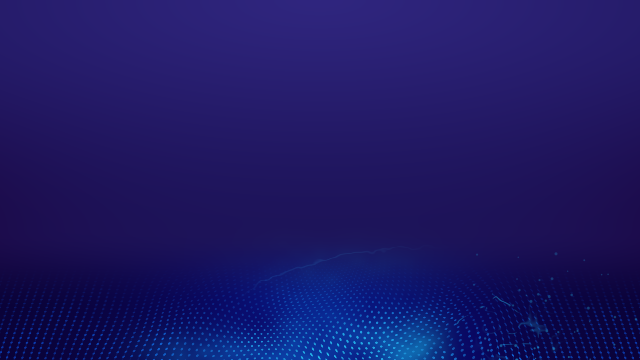
A Shadertoy shader for this background:

```glsl
// A violet-blue backdrop, lit softly from the top centre, above a dark wavy floor of glowing dots.
// The floor is a fine dot lattice bent by sines, drawn out to threads at both sides; blue glows,
// thin ridges and hashed sparks lie over it. Lengths are in canvas heights or canvas fractions.

#define DOT_PITCH 0.0215
#define DOT_RADIUS 0.0033
#define DOT_GAIN 1.15
#define THREAD_GAIN 0.30
#define DEPTH 1.5
#define WAVE_HEIGHT 0.020
#define FLOOR_TOP 0.36
#define GLOW_GAIN 1.15
#define RIDGE_GAIN 0.07
#define CREST_GAIN 0.45
#define SPARK_COUNT 44

const vec3 LIGHT_VIOLET = vec3(0.192, 0.154, 0.510);
const vec3 DEEP_VIOLET = vec3(0.114, 0.075, 0.350);
const vec3 FLOOR_BLUE = vec3(0.030, 0.040, 0.470);
const vec3 FLOOR_DARK = vec3(0.040, 0.008, 0.215);
const vec3 DOT_BLUE = vec3(0.04, 0.28, 0.80);
const vec3 DOT_CYAN = vec3(0.14, 0.70, 0.90);

float hash(float n) {
    n = fract(n * 0.1031);
    n *= n + 33.33;
    n *= n + n;
    return fract(n);
}

float noise(vec2 p) {
    vec2 cell = floor(p), f = fract(p);
    f = f * f * (3.0 - 2.0 * f);
    float n = cell.x + cell.y * 57.0 + 200.0;
    return mix(mix(hash(n), hash(n + 1.0), f.x),
               mix(hash(n + 57.0), hash(n + 58.0), f.x), f.y);
}

// Soft elliptical spot, 1 at its centre
float spot(vec2 uv, vec2 centre, vec2 size) {
    vec2 d = (uv - centre) / size;
    return exp(-dot(d, d));
}

// Antialiased thin stroke at distance d from a curve
float stroke(float d, float halfWidth, float px) {
    return 1.0 - smoothstep(halfWidth - 0.5 * px, halfWidth + 0.8 * px, abs(d));
}

vec3 backdrop(vec2 uv) {
    float fall = length(vec2((uv.x - 0.5) * 0.6, 1.0 - uv.y));
    vec3 col = mix(LIGHT_VIOLET, DEEP_VIOLET, smoothstep(-0.15, 0.68, fall));
    float side = pow(abs(uv.x - 0.5) * 2.0, 3.0);
    col -= vec3(0.004, 0.028, 0.050) * side * smoothstep(0.9, 0.35, uv.y);
    float centre = exp(-pow((uv.x - 0.51) / 0.27, 2.0));
    vec3 ground = mix(FLOOR_DARK, FLOOR_BLUE, centre);
    return mix(col, ground, 1.0 - smoothstep(0.14, FLOOR_TOP, uv.y));
}

vec3 floorGlow(vec2 uv) {
    float mottle = 0.5 + 0.7 * noise(uv * vec2(16.0, 14.0)) + 0.3 * noise(uv * vec2(50.0, 40.0));
    vec3 glow = vec3(0.01, 0.17, 0.15) * spot(uv, vec2(0.49, 0.05), vec2(0.08, 0.13));
    glow += vec3(0.02, 0.30, 0.22) * spot(uv, vec2(0.640, 0.02), vec2(0.060, 0.09));
    glow += vec3(0.01, 0.18, 0.18) * spot(uv, vec2(0.33, 0.0), vec2(0.10, 0.07));
    glow += vec3(0.0, 0.05, 0.03) * spot(uv, vec2(0.53, 0.24), vec2(0.15, 0.08));
    return glow * mottle * GLOW_GAIN;
}

// Dot lattice: staggered in the middle, fading into dotted threads at the sides
float dotLattice(vec2 p, float px) {
    float middle = exp(-p.x * p.x / 0.22);
    float swell = sin(p.x * 8.0 + 1.0) + 0.7 * sin(p.x * 15.0 - p.y * 18.0);
    float fold = max(0.0, 1.0 - abs(p.x - 0.48) / 0.13);
    float y = min(p.y + WAVE_HEIGHT * swell * middle - 0.06 * fold, 0.5);
    float x = p.x + 0.020 * middle * sin(p.y * 20.0 + p.x * 6.0);
    float scale = 1.0 - DEPTH * y;
    float column = x / (1.0 - mix(0.3, DEPTH, middle) * y) / DOT_PITCH;
    float row = -log(scale) / DEPTH * 1.5 / DOT_PITCH;
    column += 0.5 * smoothstep(0.35, 0.75, middle) * mod(floor(row), 2.0);
    vec2 cell = fract(vec2(column, row)) - 0.5;
    float d = length(cell * vec2(1.0, 0.667)) * DOT_PITCH * scale;
    float r = DOT_RADIUS * scale;
    float dots = 1.0 - smoothstep(r - 0.5 * px, r + 0.5 * px, d);
    float thread = stroke(cell.x * DOT_PITCH * scale, 0.3 * r, px);
    return max(dots, thread * THREAD_GAIN * (1.0 - smoothstep(0.1, 0.6, middle)));
}

// Small bright points scattered over the right of the floor
float sparks(vec2 p, float aspect, float px) {
    float sum = 0.0;
    for (int i = 0; i < SPARK_COUNT; i++) {
        float k = float(i) * 3.0 + 11.0;
        float height = hash(k + 1.0);
        vec2 at = vec2((mix(0.74, 1.0, hash(k)) - 0.5) * aspect, 0.31 * height * height);
        float r = mix(0.0008, 0.0034, hash(k + 2.0));
        sum += (1.0 - smoothstep(r - 0.5 * px, r + px, length(p - at))) * (1.0 - 0.6 * height);
    }
    return min(sum, 1.0);
}

void mainImage(out vec4 fragColor, in vec2 fragCoord) {
    vec2 uv = fragCoord / iResolution.xy;
    float aspect = iResolution.x / iResolution.y;
    float px = 1.0 / iResolution.y;
    vec2 p = vec2((uv.x - 0.5) * aspect, uv.y);
    vec3 col = backdrop(uv) + floorGlow(uv);

    // Dark hollows between the swells
    float hollow = 0.6 * spot(uv, vec2(0.405, 0.10), vec2(0.035, 0.05))
                 + 0.7 * spot(uv, vec2(0.735, 0.04), vec2(0.035, 0.09));
    col = mix(col, vec3(0.035, 0.02, 0.40), hollow);

    // Dots, brighter and greener near the front centre
    float centre = exp(-pow((uv.x - 0.52) / 0.24, 2.0));
    float near = 1.0 - smoothstep(0.0, mix(0.27, 0.30, centre), uv.y);
    vec3 dotColour = mix(DOT_BLUE, DOT_CYAN, centre * near);
    float patches = 0.5 + 0.8 * noise(uv * vec2(20.0, 16.0) + 7.0);
    float shade = 1.0 - 0.5 * hollow - 0.35 * spot(uv, vec2(0.2, 0.17), vec2(0.07, 0.10));
    float strength = DOT_GAIN * near * patches * mix(0.68, 1.0, centre) * shade;
    col = mix(col, dotColour, clamp(dotLattice(p, px) * strength, 0.0, 1.0));

    // Faint ridge curving up to the right
    float jitter = noise(uv * 45.0) + 0.5 * noise(uv * 110.0) - 0.75;
    float ridge = 0.325 - 0.155 * exp(-9.0 * (uv.x - 0.37)) + 0.014 * jitter;
    float span = smoothstep(0.36, 0.42, uv.x) * (1.0 - smoothstep(0.50, 0.72, uv.x));
    col += vec3(0.2, 0.9, 0.8) * RIDGE_GAIN * span * stroke(uv.y - ridge, 0.0015, px);

    // Broken crest of the right-hand fold, and ragged contours beside it
    float crest = 0.18 - 1.25 * abs(uv.x - 0.775) + 0.012 * jitter;
    float crestSpan = smoothstep(0.69, 0.72, uv.x) * (1.0 - smoothstep(0.79, 0.83, uv.x));
    float contour = stroke((noise(uv * vec2(60.0, 34.0)) - 0.5) * 0.03, 0.0008, px)
                  * spot(uv, vec2(0.81, 0.06), vec2(0.045, 0.07));
    float broken = smoothstep(0.3, 0.6, noise(uv * 90.0));
    float lines = (crestSpan * stroke(uv.y - crest, 0.0015, px) + contour) * broken;
    col = mix(col, DOT_CYAN, min(lines, 1.0) * CREST_GAIN);

    col = mix(col, DOT_CYAN, 0.6 * sparks(p, aspect, px));
    fragColor = vec4(col, 1.0);
}
```
